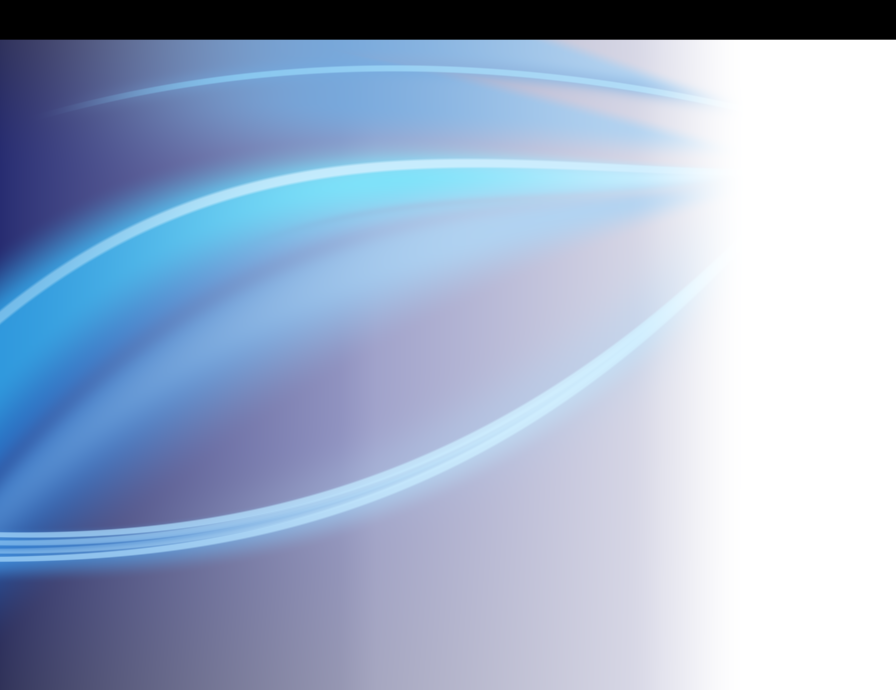
Reproduce this background procedurally as a WebGL 1 fragment shader.

```glsl
precision highp float;

uniform vec2 u_resolution;

// Palette
const vec3 NAVY = vec3(0.15, 0.17, 0.44);
const vec3 MAUVE = vec3(0.60, 0.61, 0.78);
const vec3 PALE = vec3(0.86, 0.86, 0.91);
const vec3 WHITE = vec3(1.0);
const vec3 DEEP_BLUE = vec3(0.13, 0.41, 0.76);
const vec3 SKY = vec3(0.69, 0.83, 0.95);
const vec3 AZURE = vec3(0.18, 0.60, 0.87);
const vec3 CYAN = vec3(0.49, 0.89, 0.98);
const vec3 ICE = vec3(0.82, 0.94, 1.0);
const vec3 SHEEN_BLUE = vec3(0.45, 0.67, 0.88);

// Layout, as shares of the canvas
const float BAR_BOTTOM = 0.9425;
const float FADE_END = 0.836;
const float NODE_STEP = 0.28;

// Curve heights at x = 0, 1, 2 and 3 node steps
const vec4 CREST = vec4(0.540, 0.7275, 0.763, 0.750);
const vec4 FOLD_UPPER = vec4(0.387, 0.653, 0.717, 0.750);
const vec4 FOLD_LOWER = vec4(0.315, 0.597, 0.699, 0.730);
const vec4 OUTER = vec4(0.170, 0.450, 0.624, 0.726);
const vec4 ARC = vec4(0.814, 0.890, 0.895, 0.839);
const vec4 STRAND_HIGH = vec4(0.225, 0.2555, 0.389, 0.668);
const vec4 STRAND_LOW = vec4(0.1895, 0.2267, 0.367, 0.663);

// Cubic through four evenly spaced heights
float curve(float x, vec4 h) {
  float t = x / NODE_STEP;
  float a = t - 1.0, b = t - 2.0, c = t - 3.0;
  return dot(h, vec4(-a * b * c / 6.0, t * b * c / 2.0, -t * a * c / 2.0, t * a * b / 6.0));
}

float above(float y, float edge, float soft) {
  return smoothstep(edge - soft, edge + soft, y);
}

float below(float y, float edge, float soft) {
  return 1.0 - above(y, edge, soft);
}

float glow(float d, float width) {
  return exp(-d * d / (width * width));
}

float stroke(float d, float width) {
  return 1.0 - smoothstep(0.45 * width, width, abs(d));
}

vec3 backdrop(vec2 p) {
  vec3 c = mix(NAVY, MAUVE, pow(clamp(p.x / 0.42, 0.0, 1.0), 0.85));
  c = mix(c, PALE, clamp((p.x - 0.38) / 0.36, 0.0, 1.0));
  float grey = dot(c, vec3(0.3, 0.5, 0.2));
  float edge = max(1.0 - p.y / 0.35, smoothstep(0.75, 1.0, p.y));
  return mix(c, vec3(grey) + vec3(0.0, 0.0, 0.05), 0.55 * max(edge, 0.0));
}

// Translucent cone and thin arc at the top
vec3 upperSheen(vec3 c, vec2 p, float taper) {
  float arc = curve(p.x, ARC);
  float coneTop = 0.9425 - 0.454 * (p.x - 0.612);
  float foldTop = 0.873 - 0.34 * (p.x - 0.56);
  float foot = 0.80 - 0.1 * max(p.x - 0.6, 0.0);
  float cone = below(p.y, coneTop, 0.012) * above(p.y, arc, 0.006 + 0.05 * taper);
  float veil = below(p.y, foldTop, 0.012) * above(p.y, foot, 0.01 + 0.075 * taper);
  float fade = smoothstep(0.02, 0.40, p.x);
  vec3 tint = mix(SHEEN_BLUE, SKY, smoothstep(0.35, 0.75, p.x));
  c = mix(c, tint, 0.85 * fade * max(cone, veil));
  float lit = smoothstep(0.03, 0.30, p.x);
  c = mix(c, SHEEN_BLUE, 0.45 * lit * glow(p.y - arc, 0.014));
  return mix(c, mix(vec3(0.46, 0.77, 0.95), ICE, p.x), 0.8 * lit * stroke(p.y - arc, 0.006));
}

// Broad folded wave with a bright crest
vec3 wave(vec3 c, vec2 p, float taper) {
  vec3 base = c;
  float crest = curve(p.x, CREST);
  float upper = curve(p.x, FOLD_UPPER);
  float lower = curve(p.x, FOLD_LOWER);
  float outer = curve(p.x, OUTER);
  float body = below(p.y, crest, 0.01 + 0.03 * taper) * above(p.y, outer, 0.012 + 0.10 * taper);
  c = mix(c, mix(DEEP_BLUE, SKY, smoothstep(-0.08, 0.55, p.x)), 0.92 * body);
  c = mix(c, SKY, 0.25 * body * glow(p.y - mix(lower, outer, 0.4), 0.012 + 0.05 * taper));
  c = mix(c, base, 0.25 * glow(p.y - lower, 0.007 + 0.018 * taper));

  float rim = crest + 0.05 * taper * taper;
  float band = below(p.y, rim, 0.008 + 0.05 * taper) * above(p.y, upper, 0.006 + 0.065 * taper);
  vec3 tint = mix(AZURE, CYAN, smoothstep(-0.05, 0.42, p.x));
  c = mix(c, mix(tint, ICE, smoothstep(0.42, 0.80, p.x)), 0.95 * band);
  c = mix(c, base, 0.25 * smoothstep(0.25, 0.5, p.x) * glow(p.y - upper + 0.006, 0.006));
  float line = stroke(p.y - crest, 0.006 + 0.007 * taper);
  return mix(c, ICE, line * mix(0.42, 0.85, smoothstep(0.0, 0.4, p.x)));
}

// Two rising strands joined by a pale film
vec3 strands(vec3 c, vec2 p, float taper) {
  float high = curve(p.x, STRAND_HIGH);
  float low = curve(p.x, STRAND_LOW);
  vec3 tint = mix(vec3(0.27, 0.61, 0.92), ICE, smoothstep(0.0, 0.65, p.x));
  float halo = below(p.y, high, 0.012) * above(p.y, low - 0.018, 0.018 + 0.025 * p.x);
  c = mix(c, tint, 0.65 * halo);
  c = mix(c, SKY, 0.40 * smoothstep(0.1, 0.6, p.x) * glow(p.y - high, 0.025 + 0.07 * p.x));
  for (int i = 0; i < 4; i++) {
    float k = float(i) / 3.0;
    float d = p.y - mix(high, low, k);
    float strength = mix(0.42, 0.78, abs(2.0 * k - 1.0));
    c = mix(c, mix(tint, ICE, 0.65), strength * stroke(d, 0.005 + 0.007 * p.x));
  }
  float gap = p.y - mix(high, low, 0.55);
  return mix(c, DEEP_BLUE, 0.30 * taper * taper * glow(gap, 0.004));
}

void main() {
  vec2 p = gl_FragCoord.xy / u_resolution;
  float taper = max(1.0 - p.x / 0.84, 0.0);
  vec3 c = backdrop(p);
  c = upperSheen(c, p, taper);
  c = wave(c, p, taper);
  c = strands(c, p, taper);

  // White margin and black bar
  c = mix(c, WHITE, smoothstep(0.70, FADE_END, p.x));
  c *= below(p.y, BAR_BOTTOM, 0.75 / u_resolution.y);
  gl_FragColor = vec4(c, 1.0);
}
```
